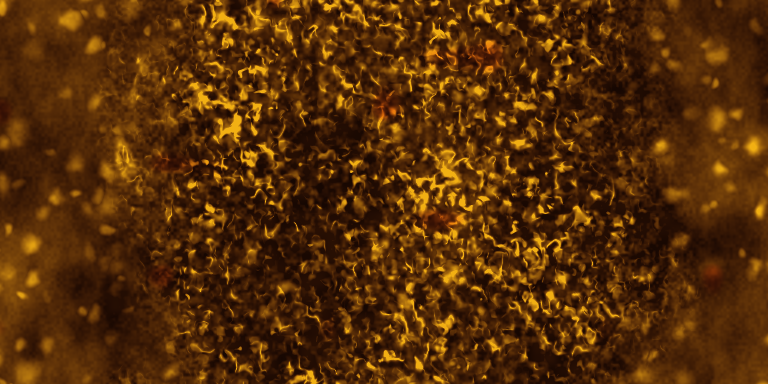
This texture is drawn by a WebGL 2 fragment shader. Its source:

```glsl
#version 300 es
precision highp float;
// Amber grains and curled flakes on dark brown, sharp in the middle and defocused at the sides.
uniform vec2 u_resolution;
out vec4 fragColor;

vec3 hash3(vec2 p) {
  vec3 q = fract(vec3(p.xyx) * vec3(0.1031, 0.1030, 0.0973));
  q += dot(q, q.yxz + 33.33);
  return fract((q.xxy + q.yzz) * q.zyx);
}

float noise(vec2 p) {
  vec2 i = floor(p), f = fract(p);
  f = f * f * (3.0 - 2.0 * f);
  float low = mix(hash3(i).x, hash3(i + vec2(1, 0)).x, f.x);
  float high = mix(hash3(i + vec2(0, 1)).x, hash3(i + vec2(1, 1)).x, f.x);
  return mix(low, high, f.y);
}

float fbm(vec2 p) {
  float sum = 0.0, amp = 0.53;
  for (int i = 0; i < 4; i++) {
    sum += amp * noise(p);
    p = mat2(1.6, 1.2, -1.2, 1.6) * p + 17.3;
    amp *= 0.5;
  }
  return sum;
}

vec2 warp(vec2 p) {
  return vec2(noise(p), noise(p + 41.7)) - 0.5;
}

// Scattered round grains; softness 1 fades all the way from the centre.
float grains(vec2 p, float scale, float density, float softness) {
  vec2 q = p * scale, cell = floor(q);
  float light = 0.0;
  for (int y = -1; y <= 1; y++) {
    for (int x = -1; x <= 1; x++) {
      vec2 id = cell + vec2(x, y);
      vec3 h = hash3(id + scale * 3.0);
      vec3 k = hash3(id + scale * 5.0 + 71.0);
      float radius = mix(0.25, 0.62, k.x * k.x);
      float d = length(q - id - h.xy);
      float disc = 1.0 - smoothstep(radius * (1.0 - softness), radius, d);
      float present = smoothstep(0.0, 0.06, density - h.z);
      light = max(light, disc * present * mix(0.4, 1.0, k.y));
    }
  }
  return light;
}

// Short curled flakes: bright rims, lit from one side and broken into pieces.
float flakes(vec2 p) {
  vec2 w = p + 0.03 * warp(p * 30.0) + 0.012 * warp(p * 70.0);
  vec2 s = w * vec2(58.0, 40.0);
  float n = noise(s);
  float rim = pow(1.0 - abs(2.0 * n - 1.0), 2.2);
  float lit = clamp(0.4 + 2.2 * (n - noise(s + vec2(0.3, 0.4))), 0.0, 1.0);
  return rim * lit * smoothstep(0.38, 0.72, noise(p * 44.0 + 13.0));
}

void main() {
  vec2 p = gl_FragCoord.xy / u_resolution.y;
  float x = gl_FragCoord.x / u_resolution.x * 2.0;

  // Focus falls off towards both sides along a ragged border
  float edge = x + 0.4 * (fbm(p * 4.0 + 9.0) - 0.5);
  float focus = smoothstep(0.3, 0.56, edge) * (1.0 - smoothstep(1.45, 1.8, edge));
  float sides = smoothstep(0.45, 0.0, x) + 0.7 * smoothstep(1.6, 2.0, x);

  float cloud = smoothstep(0.28, 0.72, fbm(p * 3.4 + 2.0));
  float column = noise(vec2(p.x * 7.0, p.y * 2.2) + 5.0);
  float patches = smoothstep(0.28, 0.66, fbm(p * 6.0 + 30.0));

  // Defocused ground and glowing spots
  float haze = 0.11 + 0.27 * cloud + 0.12 * sides;
  haze += 0.22 * (fbm(p * vec2(24.0, 14.0)) - 0.5);
  vec2 drift = p + 0.025 * warp(p * 20.0) + 0.008 * warp(p * 50.0);
  float glow = 0.5 * grains(drift, 11.0, 0.25 + 0.5 * column, 0.95);
  glow += 0.45 * grains(drift + 3.1, 17.0, 0.15 + 0.45 * column, 0.8);
  float soft = haze + glow * (0.6 + 0.4 * cloud + 0.2 * sides);

  // Sharp ground, flakes and ragged grains
  float crisp = 0.1 + 0.11 * cloud + 0.06 * patches + 0.24 * (noise(p * 60.0) - 0.4);
  crisp += flakes(p) * (0.7 + 0.75 * patches);
  crisp += 0.75 * flakes(p * 1.35 + 7.0) * (0.4 + 0.6 * patches);
  vec2 ragged = p + 0.026 * warp(p * 42.0) + 0.016 * warp(p * 85.0);
  float shade = 0.5 + 0.9 * noise(p * 65.0 + 8.0);
  crisp += 0.62 * shade * grains(ragged, 27.0, 0.12 + 0.36 * patches, 0.7);
  crisp += 0.6 * shade * grains(ragged + 1.7, 17.0, 0.08 + 0.16 * patches, 0.7);
  crisp += 0.5 * grains(p + 0.012 * warp(p * 40.0), 22.0, 0.08 + 0.16 * column, 0.85);

  // Fine speckle, strongest along the border of focus
  float border = 4.0 * focus * (1.0 - focus);
  float speckle = (noise(p * 125.0) - 0.5) * (0.07 + 0.1 * border + 0.06 * focus);
  float tone = mix(soft, crisp, focus) + speckle;
  tone = clamp(tone, 0.08 + 0.08 * noise(p * 30.0), 0.95);

  // Brown to amber ramp with rare red tints
  vec3 color = vec3(tone, 0.74 * pow(tone, 1.35), 0.08 * tone);
  float red = smoothstep(0.88, 1.0, noise(p * 7.0 + 60.0));
  color = mix(color, vec3(tone * 0.9 + 0.04, tone * 0.25, 0.015), 0.6 * red);
  fragColor = vec4(color, 1.0);
}
```
